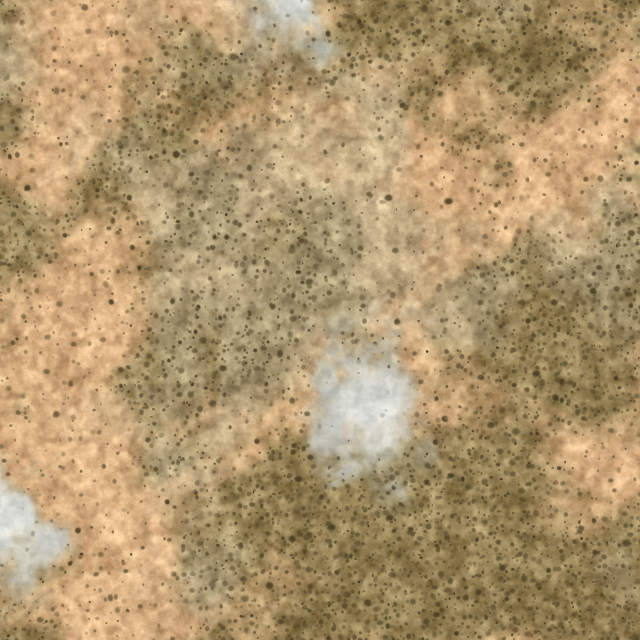
Write a three.js fragment shader that draws this texture.

```glsl
varying vec2 vUv;

#define SOIL_SCALE 5.5
#define FINE_SPECKS 92.0
#define COARSE_SPECKS 54.0
#define GRAIN 0.40
#define SALT_RADIUS 0.082
#define SAND vec3(0.85, 0.69, 0.51)
#define SCRUB vec3(0.585, 0.505, 0.335)
#define PALE_DUST vec3(0.71, 0.66, 0.53)
#define SALT vec3(0.90, 0.91, 0.89)
#define SPECK vec3(0.25, 0.21, 0.11)

vec3 hash3(vec2 cell) {
  vec3 q = fract(cell.xyx * vec3(0.1031, 0.1030, 0.0973));
  q += dot(q, q.yxz + 33.33);
  return fract((q.xxy + q.yzz) * q.zyx);
}

// Smooth cellular noise: random values blended around jittered points
float cellBlend(vec2 p) {
  vec2 cell = floor(p), local = p - cell;
  float total = 0.0, weights = 0.0;
  for (int y = -1; y <= 1; y++) {
    for (int x = -1; x <= 1; x++) {
      vec2 offset = vec2(float(x), float(y));
      vec3 h = hash3(cell + offset + 100.0);
      vec2 d = offset + 0.2 + 0.6 * h.xy - local;
      float w = max(0.0, 1.44 - dot(d, d));
      w *= w * w;
      total += w * h.z;
      weights += w;
    }
  }
  return total / weights;
}

float fractal(vec2 p) {
  float sum = 0.0, amp = 0.5;
  for (int i = 0; i < 5; i++) {
    sum += amp * cellBlend(p);
    p = mat2(1.6, 1.2, -1.2, 1.6) * p + 17.3;
    amp *= 0.5;
  }
  return sum / 0.97;
}

// Soft, uneven dots; density is the chance that a cell holds one
float specks(vec2 p, float density, float minRadius, float maxRadius) {
  vec2 cell = floor(p), local = p - cell;
  float cover = 0.0;
  for (int y = -1; y <= 1; y++) {
    for (int x = -1; x <= 1; x++) {
      vec2 offset = vec2(float(x), float(y));
      vec3 h = hash3(cell + offset + 300.0);
      vec3 k = hash3(cell + offset + 700.0);
      vec2 d = offset + h.xy - local;
      d.x *= 0.8 + 0.5 * k.y;
      float radius = mix(minRadius, maxRadius, k.x * k.x);
      float dot1 = 1.0 - smoothstep(radius * 0.45, radius * 1.3, length(d));
      float present = smoothstep(-0.06, 0.06, density - h.z);
      cover = max(cover, dot1 * present * (0.45 + 0.55 * k.z));
    }
  }
  return cover;
}

// Bright patches, returned as (wide halo, bright core)
vec2 saltPatches(vec2 p, float rough) {
  vec2 salt = vec2(0.0);
  for (int i = 0; i < 3; i++) {
    float n = float(i);
    vec2 center = fract(vec2(0.59, 0.31) + n * vec2(0.43, 0.83)) + vec2(0.0, 0.05);
    float d = length((p - center) * vec2(1.05, 0.9)) / (SALT_RADIUS - 0.007 * n);
    d += (rough - 0.5) * 3.0;
    salt = max(salt, vec2(1.0 - smoothstep(0.55, 1.6, d), 1.0 - smoothstep(0.1, 1.05, d)));
  }
  return salt;
}

void main() {
  vec2 p = vUv;
  vec2 warp = vec2(cellBlend(p * 9.0 + 3.0), cellBlend(p * 9.0 + 41.0)) - 0.5;
  vec2 q = p + 0.07 * warp;

  // Ground: sand, scrub and greyish dust
  float soil = fractal(q * SOIL_SCALE * vec2(0.95, 1.1) + 8.0);
  float cover = smoothstep(0.36, 0.57, soil);
  float dust = smoothstep(0.49, 0.66, fractal(q * 4.5 + 63.0));
  vec3 color = mix(SAND, SCRUB, cover);
  color = mix(color, PALE_DUST, 0.6 * dust);

  // Fine mottling
  float grain = fractal(p * 85.0 + 11.0) - 0.5;
  float mottle = fractal(p * 26.0 + 29.0) - 0.5;
  color += (GRAIN * grain + 0.28 * mottle) * vec3(1.0, 0.98, 0.88);

  // Salt
  float rough = fractal(p * 17.0 + 75.0);
  vec2 salt = saltPatches(p, rough);
  color = mix(color, vec3(0.70, 0.69, 0.61) + 0.25 * grain, 0.75 * salt.x);
  color = mix(color, SALT + 0.5 * (rough - 0.5) + 0.2 * grain, 0.9 * salt.y);

  // Shrubs
  float density = mix(0.16, 0.72, cover) * (1.0 - 0.85 * salt.x) * (1.0 - 0.3 * dust);
  vec2 ragged = p + 0.004 * vec2(grain, mottle);
  float fine = specks(ragged * FINE_SPECKS, density, 0.18, 0.46);
  float coarse = specks(ragged * COARSE_SPECKS + 19.0, density * 0.65, 0.12, 0.34);
  color = mix(color, SPECK, max(0.62 * fine, 0.85 * coarse));

  gl_FragColor = vec4(clamp(color, 0.0, 1.0), 1.0);
}
```
